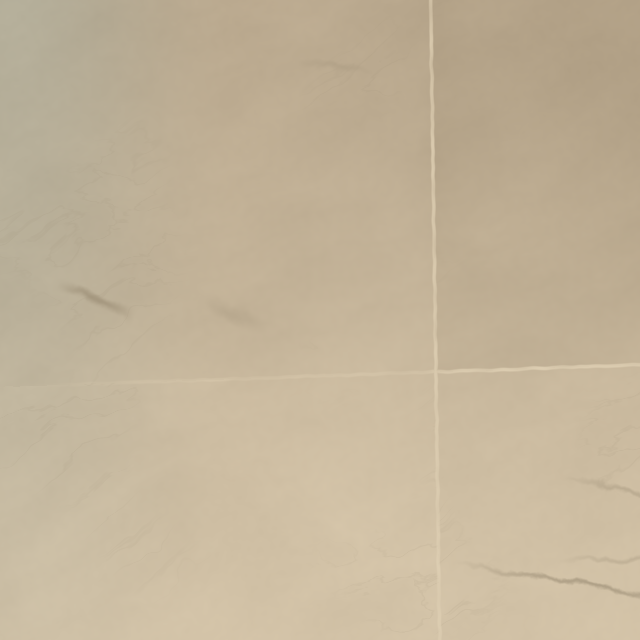
Reproduce this texture procedurally as a WebGL 1 fragment shader.

```glsl
precision highp float;

uniform vec2 u_resolution;

#define TILE_PITCH 0.75
#define CROSSING vec2(0.687, 0.395)
#define JOINT_SLOPE vec2(-0.014, 0.035)
#define JOINT_HALF_WIDTH 0.0027
#define LIGHT_STONE vec3(0.825, 0.762, 0.655)
#define DARK_STONE vec3(0.730, 0.663, 0.560)
#define COOL_STONE vec3(0.712, 0.692, 0.612)
#define JOINT_COLOR vec3(0.875, 0.815, 0.705)
#define VEIN_COLOR vec3(0.600, 0.545, 0.450)
#define DARK_TILE 0.035
#define MOTTLE 0.045
#define VEIN_WOBBLE 0.012

vec2 gradient(vec2 cell) {
  float angle = 6.2832 * fract(sin(dot(cell, vec2(127.1, 311.7))) * 4375.85);
  return vec2(cos(angle), sin(angle));
}

float gradientNoise(vec2 p) {
  vec2 i = floor(p);
  vec2 f = p - i;
  vec2 u = f * f * f * (f * (f * 6.0 - 15.0) + 10.0);
  vec2 e = vec2(0.0, 1.0);
  float low = mix(dot(gradient(i), f), dot(gradient(i + e.yx), f - e.yx), u.x);
  float high = mix(dot(gradient(i + e), f - e), dot(gradient(i + 1.0), f - 1.0), u.x);
  return mix(low, high, u.y);
}

float fbm(vec2 p) {
  float sum = 0.0;
  float amplitude = 0.5;
  for (int i = 0; i < 5; i++) {
    sum += amplitude * gradientNoise(p);
    p = mat2(1.6, 1.2, -1.2, 1.6) * p + 5.3;
    amplitude *= 0.5;
  }
  return sum;
}

// Soft streak from a to b, fading out at both ends
float vein(vec2 p, vec2 a, vec2 b, float width) {
  vec2 ab = b - a;
  float t = clamp(dot(p - a, ab) / dot(ab, ab), 0.0, 1.0);
  float d = length(p - a - t * ab);
  return (1.0 - smoothstep(0.0, width, d)) * sin(3.1416 * t);
}

float jointLine(float d, float pixel) {
  float blur = max(pixel, 0.0012);
  return 1.0 - smoothstep(JOINT_HALF_WIDTH - blur, JOINT_HALF_WIDTH + blur, d);
}

void main() {
  vec2 p = gl_FragCoord.xy / u_resolution;
  float pixel = 1.0 / min(u_resolution.x, u_resolution.y);

  // Slightly skewed tile grid with uneven edges
  vec2 rough = vec2(gradientNoise(p.yx * vec2(45.0, 3.0)),
                    gradientNoise(p * vec2(45.0, 3.0) + 19.0));
  vec2 q = (p - CROSSING - JOINT_SLOPE * p.yx + 0.0022 * rough) / TILE_PITCH;
  vec2 tile = floor(q);
  vec2 cell = q - tile;
  vec2 edge = min(cell, 1.0 - cell) * TILE_PITCH;

  // Broad light across the floor
  vec3 color = mix(LIGHT_STONE, DARK_STONE, smoothstep(0.05, 1.0, p.y));
  float cool = (1.0 - smoothstep(0.0, 0.38, p.x)) * mix(0.22, 0.95, p.y);
  color = mix(color, COOL_STONE, cool);
  color -= 0.018 * smoothstep(0.6, 1.0, p.x) * p.y;
  color -= DARK_TILE * step(0.0, q.x) * step(0.0, q.y) * (1.0 - 0.6 * p.y);

  // Cloudy stone, different in each tile
  vec2 stone = p + tile * vec2(7.3, 3.7);
  vec2 grain = mat2(0.92, -0.39, 0.39, 0.92) * stone;
  float cloud = fbm(stone * 3.0);
  float streaks = fbm(grain * vec2(6.0, 17.0) + 2.0 * cloud);
  color += MOTTLE * vec3(1.0, 0.98, 0.92) * (cloud + 0.5 * streaks);
  color += 0.006 * gradientNoise(stone * 70.0);

  // Faint hairlines gathered in patches
  float ridge = 1.0 - smoothstep(0.0, 0.035, abs(streaks));
  float patches = smoothstep(0.05, 0.35, gradientNoise(stone * 4.0 + 31.0));
  color = mix(color, VEIN_COLOR, 0.10 * ridge * patches);

  // Darker veins
  vec2 w = p + VEIN_WOBBLE * vec2(0.0, fbm(p * 17.0) * 2.0);
  float veins = 0.65 * vein(w, vec2(0.09, 0.56), vec2(0.21, 0.505), 0.013);
  veins += 0.60 * vein(w, vec2(0.71, 0.122), vec2(1.12, 0.045), 0.006);
  veins += 0.35 * vein(w, vec2(0.88, 0.255), vec2(1.08, 0.205), 0.006);
  veins += 0.30 * vein(w, vec2(0.87, 0.122), vec2(1.10, 0.138), 0.007);
  veins += 0.22 * vein(w, vec2(0.46, 0.905), vec2(0.59, 0.885), 0.009);
  veins += 0.22 * vein(w, vec2(0.31, 0.535), vec2(0.42, 0.485), 0.016);
  color = mix(color, VEIN_COLOR, min(veins, 0.7));

  // Shade beside the upright joint
  float shade = exp(-edge.x * 22.0) * smoothstep(0.35, 0.8, p.y);
  color -= 0.022 * shade * (0.7 + fbm(stone * 14.0));

  // Pale joints, worn away toward the left
  float wear = 0.85 + 0.5 * gradientNoise(p * 23.0);
  float upright = 0.78 * jointLine(edge.x, pixel);
  float level = mix(0.32, 0.85, smoothstep(0.66, 0.70, p.x)) * smoothstep(0.0, 0.3, p.x);
  level *= jointLine(edge.y, pixel);
  color = mix(color, JOINT_COLOR, clamp(max(upright, level) * wear, 0.0, 1.0));

  gl_FragColor = vec4(color, 1.0);
}
```
